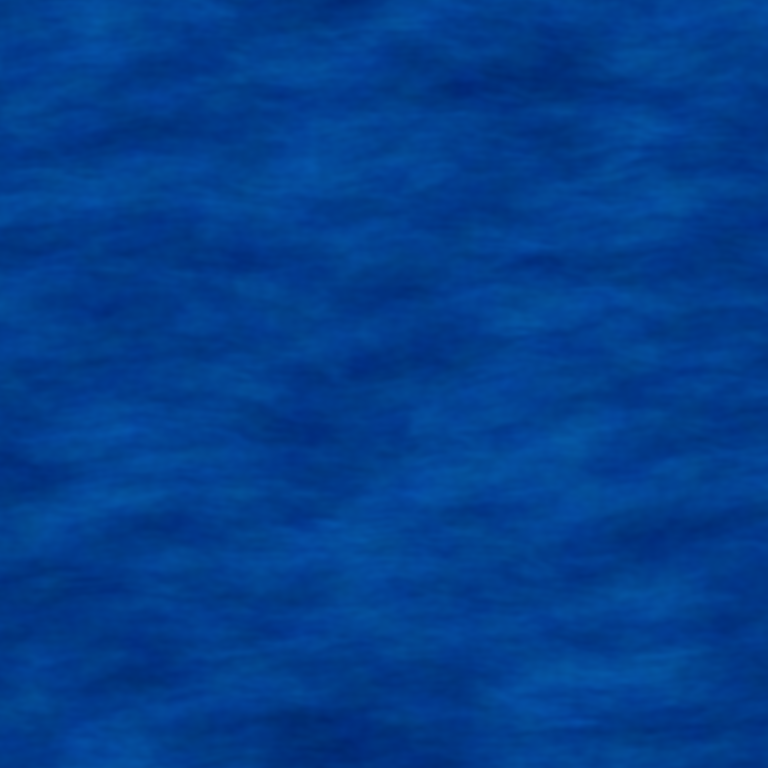
A three.js fragment shader for this texture:

```glsl
// Deep blue open water with soft, wind-drawn horizontal ripples.
varying vec2 vUv;

const vec3 DEEP_BLUE = vec3(0.0, 0.155, 0.435);
const vec3 WATER_BLUE = vec3(0.01, 0.242, 0.552);
const vec3 LIT_BLUE = vec3(0.025, 0.35, 0.675);
const vec3 GREEN_SHIFT = vec3(0.0, 0.022, -0.02);
const float RIPPLE_SLOPE = 0.10;

// Random unit vector for a lattice cell.
vec2 cellGradient(vec2 cell) {
  vec3 h = fract(cell.xyx * vec3(0.1031, 0.1030, 0.0973));
  h += dot(h, h.yzx + 33.33);
  float angle = 6.28318 * fract((h.x + h.y) * h.z);
  return vec2(cos(angle), sin(angle));
}

// Gradient noise, centred on zero.
float gradientNoise(vec2 p) {
  vec2 cell = floor(p);
  vec2 f = fract(p);
  vec2 blend = f * f * f * (f * (f * 6.0 - 15.0) + 10.0);
  float a = dot(cellGradient(cell), f);
  float b = dot(cellGradient(cell + vec2(1.0, 0.0)), f - vec2(1.0, 0.0));
  float c = dot(cellGradient(cell + vec2(0.0, 1.0)), f - vec2(0.0, 1.0));
  float d = dot(cellGradient(cell + vec2(1.0, 1.0)), f - vec2(1.0, 1.0));
  return mix(mix(a, b, blend.x), mix(c, d, blend.x), blend.y);
}

// Layered noise; each octave is finer and turned a little.
float ripples(vec2 p, vec2 frequency, float gain) {
  float sum = 0.0;
  float amplitude = 1.0;
  for (int i = 0; i < 4; i++) {
    sum += amplitude * gradientNoise(p * frequency + float(i) * vec2(17.3, 41.7));
    frequency *= 2.03;
    amplitude *= gain;
    p.y += 0.03 * p.x;
  }
  return sum;
}

// Tilts the ripples and bends them gently.
vec2 windWarp(vec2 p, float slope) {
  float bend = gradientNoise(p * vec2(3.0, 4.0) + 7.1);
  float wobble = gradientNoise(p * vec2(11.0, 17.0) + 23.9);
  return p + vec2(0.02 * wobble, 0.035 * bend + 0.008 * wobble - slope * p.x);
}

// Small sparse patches where crests catch the light.
float glints(vec2 p, vec2 frequency) {
  float patches = smoothstep(0.28, 0.62, gradientNoise(p * frequency + 61.0));
  float streaks = 0.55 + 1.2 * gradientNoise(p * frequency * 3.1 + 5.0);
  return patches * max(streaks, 0.0);
}

// Three-stop ramp from shadowed to lit water.
vec3 waterColor(float level) {
  vec3 shade = mix(DEEP_BLUE, WATER_BLUE, clamp(level * 2.0, 0.0, 1.0));
  return mix(shade, LIT_BLUE, clamp(level * 2.0 - 1.0, 0.0, 1.0));
}

void main() {
  vec2 p = windWarp(vUv, RIPPLE_SLOPE);

  // Broad swell, streaked ripples and faint grain
  float swell = gradientNoise(p * vec2(1.7, 3.6) + 3.4);
  float streaks = ripples(p, vec2(3.6, 11.5), 0.68);
  float grain = gradientNoise(vUv * vec2(75.0, 105.0) + 11.0);
  float level = 0.49 + 0.22 * swell + 0.44 * streaks + 0.09 * grain;
  level += 0.32 * glints(p, vec2(8.0, 21.0));

  // Soft drift between greener and purer blue
  float tint = gradientNoise(vUv * vec2(14.0, 19.0) + 80.0)
             + 0.7 * gradientNoise(vUv * vec2(37.0, 43.0) + 31.0);

  gl_FragColor = vec4(waterColor(level) + GREEN_SHIFT * tint, 1.0);
}
```
